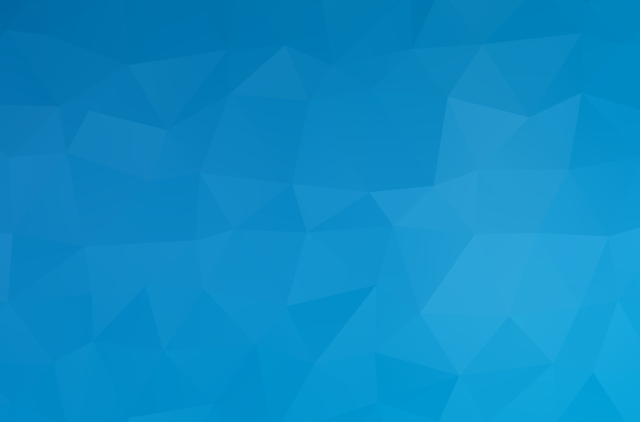
This background is drawn by a Shadertoy shader. Its source:

```glsl
const vec2 CELL = vec2(0.168, 0.148);   // lattice spacing in canvas heights
const float JITTER = 0.68;

vec2 hash2(vec2 p) {
    vec3 q = fract(p.xyx * vec3(0.1031, 0.1030, 0.0973));
    q += dot(q, q.yzx + 33.33);
    return fract((q.xx + q.yz) * q.zy);
}

float gradientNoise(vec2 p) {
    vec2 i = floor(p), f = fract(p);
    vec2 u = f * f * f * (f * (f * 6.0 - 15.0) + 10.0);
    vec2 e = vec2(1.0, 0.0);
    float a = dot(hash2(i) * 2.0 - 1.0, f);
    float b = dot(hash2(i + e.xy) * 2.0 - 1.0, f - e.xy);
    float c = dot(hash2(i + e.yx) * 2.0 - 1.0, f - e.yx);
    float d = dot(hash2(i + e.xx) * 2.0 - 1.0, f - e.xx);
    return mix(mix(a, b, u.x), mix(c, d, u.x), u.y);
}

float cross2(vec2 a, vec2 b) {
    return a.x * b.y - a.y * b.x;
}

// Jittered corner of a sheared lattice
vec2 latticePoint(vec2 id) {
    vec2 offset = (hash2(id + 17.0) - 0.5) * JITTER;
    return (vec2(id.x + 0.5 * id.y, id.y) + offset) * CELL;
}

// Distance to the nearest edge, positive inside
float triangleDistance(vec2 p, vec2 a, vec2 b, vec2 c) {
    float winding = sign(cross2(b - a, c - a));
    float ab = cross2(normalize(b - a), p - a);
    float bc = cross2(normalize(c - b), p - b);
    float ca = cross2(normalize(a - c), p - c);
    return min(min(ab * winding, bc * winding), ca * winding);
}

float softSpot(vec2 uv, vec2 center, vec2 radius) {
    vec2 d = (uv - center) / radius;
    return exp(-dot(d, d));
}

// Broad blue wash: corner blend, paler middle band, pale column, deep right edge
vec3 wash(vec2 uv) {
    vec3 low = mix(vec3(-0.01, 0.530, 0.770), vec3(0.00, 0.635, 0.850), uv.x);
    vec3 high = mix(vec3(-0.01, 0.415, 0.645), vec3(-0.01, 0.515, 0.735), uv.x);
    float band = max(4.0 * uv.y * (1.0 - uv.y), 0.0);
    band *= band;
    float column = softSpot(uv, vec2(0.79, 0.48), vec2(0.13, 0.40));
    float glow = softSpot(uv, vec2(0.82, 0.24), vec2(0.22, 0.17));
    float deepEdge = softSpot(uv, vec2(0.98, 0.74), vec2(0.10, 0.18));
    return mix(low, high, uv.y)
         + band * vec3(0.078, 0.036, 0.042)
         + column * vec3(0.090, 0.034, 0.016)
         + glow * vec3(0.050, 0.026, 0.016)
         - deepEdge * vec3(0.060, 0.022, 0.012);
}

// Flat tint with a faint slope across the facet
vec3 facetColor(vec2 p, vec2 center, vec2 id, float aspect) {
    vec2 samplePoint = mix(center, p, 0.3);
    vec2 rnd = hash2(id * 1.7 + 5.0) - 0.5;
    float tone = gradientNoise(center * 5.0 + 3.0) * 0.9 + rnd.x * 0.8;
    tone += dot(p - center, rnd.yx) * 4.0;
    return wash(samplePoint / vec2(aspect, 1.0)) + tone * vec3(0.054, 0.030, 0.023);
}

// Colour weighted by smoothed coverage
vec4 facet(vec2 p, vec2 a, vec2 b, vec2 c, vec2 id, float aspect, float pixel) {
    float coverage = clamp(0.5 + triangleDistance(p, a, b, c) / pixel, 0.0, 1.0) + 1e-5;
    return vec4(facetColor(p, (a + b + c) / 3.0, id, aspect), 1.0) * coverage;
}

void mainImage(out vec4 fragColor, in vec2 fragCoord) {
    float pixel = 1.0 / iResolution.y;
    float aspect = iResolution.x * pixel;
    vec2 p = fragCoord * pixel;
    vec2 grid = p / CELL;
    vec2 base = floor(vec2(grid.x - 0.5 * grid.y, grid.y));

    vec4 sum = vec4(0.0);
    for (int j = -1; j <= 1; j++) {
        for (int i = -1; i <= 1; i++) {
            vec2 id = base + vec2(i, j);
            vec2 a = latticePoint(id);
            vec2 b = latticePoint(id + vec2(1.0, 0.0));
            vec2 c = latticePoint(id + vec2(1.0, 1.0));
            vec2 d = latticePoint(id + vec2(0.0, 1.0));
            vec2 secondId = id + vec2(61.0, 37.0);

            // Split each quad along its shorter diagonal
            if (distance(a, c) < distance(b, d)) {
                sum += facet(p, a, b, c, id, aspect, pixel);
                sum += facet(p, a, c, d, secondId, aspect, pixel);
            } else {
                sum += facet(p, a, b, d, id, aspect, pixel);
                sum += facet(p, b, c, d, secondId, aspect, pixel);
            }
        }
    }
    fragColor = vec4(clamp(sum.rgb / sum.a, 0.0, 1.0), 1.0);
}
```
